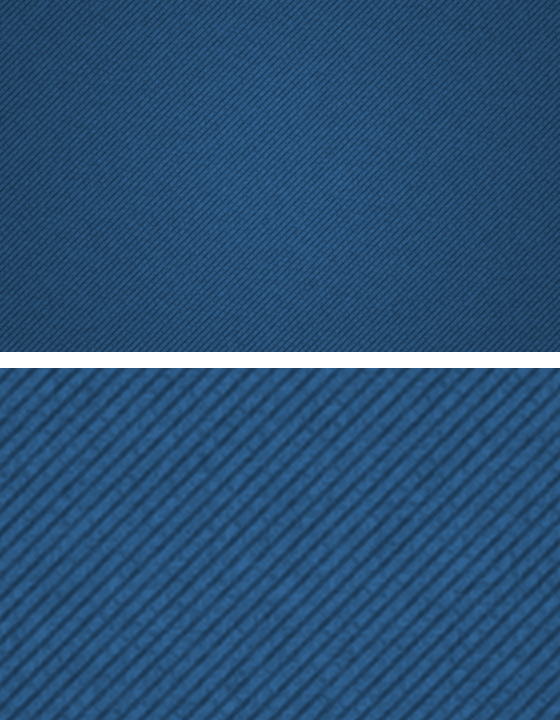
Top: the whole. Bottom: its middle third, enlarged.
This texture is drawn by a Shadertoy shader. Its source:

```glsl
// Blue twill cloth: slanted ribs parted by dark grooves, each rib cut into
// short stitches of uneven tone, with fine fibre grain and a soft vignette.
// Ribs are periodic along a slanted axis; stitches and grain use hashed cells.

const float RIBS_ACROSS    = 77.0;   // ribs met along the bottom edge
const float RIBS_DOWN      = 48.4;   // ribs met along the left edge
const float GROOVE_HALF    = 0.18;   // half groove width, in rib periods
const float GROOVE_BLUR    = 0.15;   // softness of the groove sides
const float GROOVE_WEAR    = 0.30;   // how much the grooves fade in places
const float STITCH_LENGTH  = 1.3;    // in rib widths
const float STITCH_TONE    = 0.05;   // tone variation between stitches
const float NICK_HALF      = 0.13;   // half width of the gap between stitches
const float NICK_DEPTH     = 0.40;
const float GRAIN_ACROSS   = 420.0;  // grain cells along the canvas width
const float GRAIN_STRENGTH = 0.18;
const float EDGE_LIGHT     = 0.82;   // brightness left at the far edges
const vec2  VIGNETTE_SCALE = vec2(1.6, 0.9);
const vec3  RIB_COLOR      = vec3(0.179, 0.363, 0.540);
const vec3  GROOVE_COLOR   = vec3(0.109, 0.230, 0.347);

float hash(vec2 p) {
    vec3 q = fract(vec3(p.xyx) * 0.1031);
    q += dot(q, q.yzx + 33.33);
    return fract((q.x + q.y) * q.z);
}

float valueNoise(vec2 p) {
    vec2 cell = floor(p), f = fract(p);
    f = f * f * (3.0 - 2.0 * f);
    float low  = mix(hash(cell), hash(cell + vec2(1, 0)), f.x);
    float high = mix(hash(cell + vec2(0, 1)), hash(cell + vec2(1, 1)), f.x);
    return mix(low, high, f.y);
}

// Distance to the nearest whole number
float seamDistance(float x) {
    return abs(fract(x - 0.5) - 0.5);
}

// Soft line of the given half width around distance zero
float softLine(float dist, float halfWidth, float blur) {
    return 1.0 - smoothstep(halfWidth - blur, halfWidth + blur, dist);
}

void mainImage(out vec4 fragColor, in vec2 fragCoord) {
    vec2 uv = fragCoord / iResolution.xy;
    vec2 p = fragCoord / iResolution.x;
    vec2 ribAxis = vec2(RIBS_ACROSS, -RIBS_DOWN * iResolution.x / iResolution.y);
    float pixel = length(ribAxis) / iResolution.x;

    // Slanted ribs, and the worn grooves between them
    float across = dot(p, ribAxis);
    float along = dot(p, vec2(-ribAxis.y, ribAxis.x)) / STITCH_LENGTH;
    float rib = floor(across);
    float seam = floor(across + 0.5);
    float wear = valueNoise(vec2(along * 1.5, seam * 5.0));
    float groove = softLine(seamDistance(across), GROOVE_HALF,
                            max(GROOVE_BLUR, 0.7 * pixel));
    groove *= 1.0 - GROOVE_WEAR * wear;

    // Stitches along each rib, shifted at random from rib to rib
    along += hash(vec2(rib, 7.0));
    float stitchTone = hash(vec2(rib, floor(along))) - 0.5;
    float nickStrength = hash(vec2(floor(along + 0.5), rib + 31.0));
    float nick = softLine(seamDistance(along), NICK_HALF,
                          max(NICK_HALF, 0.7 * pixel / STITCH_LENGTH));

    // Cloth colour with tone variation and fibre grain
    float shadow = max(groove, nick * nickStrength * NICK_DEPTH);
    vec3 cloth = mix(RIB_COLOR, GROOVE_COLOR, shadow);
    float grain = valueNoise(p * GRAIN_ACROSS) - 0.5;
    cloth *= 1.0 + STITCH_TONE * stitchTone + GRAIN_STRENGTH * grain;

    // Light falling off from the centre
    float radius = length((uv - 0.5) * VIGNETTE_SCALE);
    cloth *= mix(1.0, EDGE_LIGHT, smoothstep(0.0, 1.0, radius));

    fragColor = vec4(cloth, 1.0);
}
```
